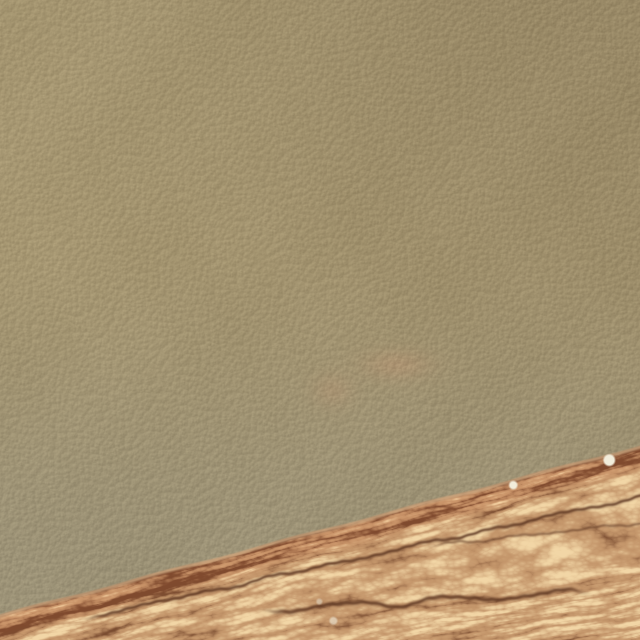
Write a WebGL 2 fragment shader that draws this texture.

```glsl
#version 300 es
precision highp float;

uniform vec2 u_resolution;
out vec4 fragColor;

vec2 hash2(vec2 p) {
    vec3 q = fract(p.xyx * vec3(0.1031, 0.1030, 0.0973));
    q += dot(q, q.yzx + 33.33);
    return fract((q.xx + q.yz) * q.zy);
}

// Distance to the nearest scattered point
float cellular(vec2 p) {
    vec2 cell = floor(p);
    vec2 local = fract(p);
    float nearest = 2.0;
    for (int j = -1; j <= 1; j++) {
        for (int i = -1; i <= 1; i++) {
            vec2 offset = vec2(float(i), float(j));
            vec2 delta = offset + hash2(cell + offset + 57.0) - local;
            nearest = min(nearest, dot(delta, delta));
        }
    }
    return sqrt(nearest);
}

float waves(vec2 p) {
    return 0.5 * sin(p.x + 1.7 * sin(p.y))
         + 0.3 * sin(2.3 * p.y - 1.4 * p.x + 1.0)
         + 0.2 * sin(4.1 * p.x + 3.2 * p.y);
}

float blob(vec2 p, vec2 center, vec2 size) {
    vec2 q = (p - center) / size;
    return exp(-dot(q, q));
}

float disc(vec2 p, vec2 center, float radius, float soft) {
    return 1.0 - smoothstep(radius - soft, radius + soft, length(p - center));
}

// Thin dark line limited to a horizontal span
float crack(float x, float offset, vec2 span, float width) {
    float ends = smoothstep(span.x, span.x + 0.05, x)
               * (1.0 - smoothstep(span.y - 0.05, span.y, x));
    return ends * exp(-offset * offset / (width * width));
}

// Embossed fine plaster
float plasterGrain(vec2 p, float scale) {
    vec2 q = p * scale + 0.4 * waves(p * 40.0);
    return cellular(q) - cellular(q + vec2(0.28, -0.34));
}

vec3 wallColor(vec2 p) {
    const vec3 warmLeft = vec3(0.645, 0.585, 0.440);
    const vec3 shadedRight = vec3(0.592, 0.530, 0.395);
    const vec3 coolBase = vec3(0.608, 0.570, 0.462);
    const vec3 blush = vec3(0.065, 0.005, 0.005);
    vec3 color = mix(warmLeft, shadedRight, smoothstep(0.0, 1.0, p.x) * p.y);
    color = mix(color, coolBase, 1.0 - smoothstep(0.05, 0.65, p.y));
    color += 0.008 * waves(p * vec2(17.0, 11.0));
    color += blush * 0.7 * blob(p, vec2(0.62, 0.43), vec2(0.05, 0.022));
    color += blush * 0.5 * blob(p, vec2(0.52, 0.39), vec2(0.03, 0.025));
    float grain = 0.065 * plasterGrain(p, 115.0) + 0.035 * plasterGrain(p + 3.0, 210.0);
    return color + grain * vec3(1.0, 0.98, 0.85);
}

vec3 woodRamp(float tone) {
    const vec3 dark = vec3(0.48, 0.30, 0.19);
    const vec3 middle = vec3(0.77, 0.59, 0.42);
    const vec3 light = vec3(0.95, 0.84, 0.65);
    vec3 lower = mix(dark, middle, smoothstep(0.0, 0.5, tone));
    return mix(lower, light, smoothstep(0.45, 1.0, tone));
}

vec3 woodColor(vec2 p, float depth) {
    const vec3 crackBrown = vec3(0.36, 0.21, 0.13);
    const vec3 rimTan = vec3(0.78, 0.64, 0.49);

    // Grain fans away from the slanted edge
    float across = depth - 0.10 * p.x * smoothstep(0.03, 0.2, depth);
    across += 0.003 * waves(vec2(p.x * 14.0, across * 30.0));
    float broad = cellular(vec2(p.x * 7.0, across * 75.0));
    float fine = cellular(vec2(p.x * 24.0, across * 170.0) + 9.0);
    float pores = cellular(p * vec2(90.0, 150.0));
    float tone = 1.22 - 0.75 * broad - 0.45 * fine - 0.20 * pores;
    tone += 0.08 * waves(vec2(p.x * 9.0, across * 60.0));

    // Reddish strip beneath the rim
    float strip = 1.0 - smoothstep(0.024, 0.046, depth);
    tone -= 0.32 * strip;
    vec3 color = woodRamp(tone) + strip * vec3(0.02, -0.01, -0.01);

    float wobble = 0.003 * waves(p * vec2(60.0, 20.0));
    float upper = depth - 0.035 - 0.045 * p.x + wobble;
    float lower = p.y - 0.048 - 0.055 * (p.x - 0.43) - 0.005 * sin(p.x * 38.0) + wobble;
    float right = p.y - 0.150 - 0.11 * (p.x - 0.70) + wobble;
    float cracks = crack(p.x, upper, vec2(0.12, 1.1), 0.0030)
                 + crack(p.x, lower, vec2(0.40, 0.93), 0.0035)
                 + 0.6 * crack(p.x, right, vec2(0.66, 1.1), 0.0025);
    color = mix(color, crackBrown, clamp(cracks, 0.0, 1.0) * 0.75);
    return mix(color, rimTan, 0.8 * (1.0 - smoothstep(0.002, 0.008, depth)));
}

void main() {
    vec2 p = gl_FragCoord.xy / u_resolution;
    float soft = 0.0012 + 0.7 / u_resolution.y;
    float depth = 0.040 + 0.264 * p.x + 0.0012 * sin(p.x * 31.0) - p.y;
    vec3 color = mix(wallColor(p), woodColor(p, depth), smoothstep(-soft, soft, depth));

    // Bright chips
    float chips = disc(p, vec2(0.802, 0.242), 0.0065, soft)
                + disc(p, vec2(0.952, 0.281), 0.0090, soft)
                + 0.6 * disc(p, vec2(0.521, 0.030), 0.0060, soft)
                + 0.5 * disc(p, vec2(0.499, 0.060), 0.0045, soft);
    color = mix(color, vec3(0.95, 0.93, 0.86), min(chips, 1.0));
    fragColor = vec4(color, 1.0);
}
```
